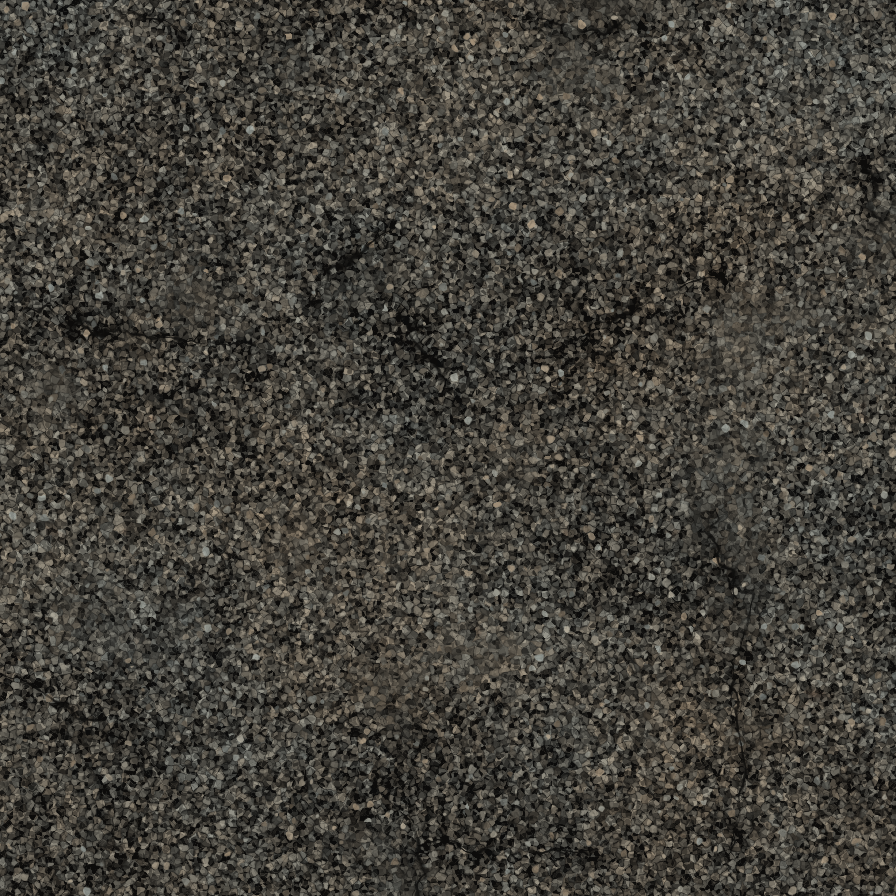
Write a three.js fragment shader that draws this texture.

```glsl
// Weathered dark asphalt: packed gritty stones, pale pebbles, dusty patches and thin cracks.
#define FINE_SCALE 235.0
#define GRIT_SCALE 125.0
#define PEBBLE_SCALE 84.0
#define BASE_TONE 0.288
#define FINE_CONTRAST 0.34
#define GRIT_CONTRAST 0.25
#define GAP_DEPTH 0.10
#define PATCH_CONTRAST 0.13
#define PEBBLE_SHARE 0.17
#define CRACK_WIDTH 0.0034
#define CRACK_GRID vec2(4.0, 3.0)
#define CRACK_COUNT 12

varying vec2 vUv;

vec2 hash2(vec2 p) {
  vec3 q = fract(p.xyx * vec3(0.1031, 0.1030, 0.0973));
  q += dot(q, q.yzx + 33.33);
  return fract((q.xx + q.yz) * q.zy);
}

float gradientNoise(vec2 p) {
  vec2 cell = floor(p), f = p - cell;
  vec2 u = f * f * f * (f * (f * 6.0 - 15.0) + 10.0);
  vec4 corner;
  for (int i = 0; i < 4; i++) {
    vec2 offset = vec2(mod(float(i), 2.0), floor(float(i) / 2.0));
    float angle = 6.2832 * hash2(cell + offset + 57.0).x;
    float value = dot(vec2(cos(angle), sin(angle)), f - offset);
    if (i == 0) corner.x = value;
    else if (i == 1) corner.y = value;
    else if (i == 2) corner.z = value;
    else corner.w = value;
  }
  return mix(mix(corner.x, corner.y, u.x), mix(corner.z, corner.w, u.x), u.y);
}

float fbm(vec2 p) {
  float sum = 0.0, weight = 0.6;
  for (int i = 0; i < 4; i++) {
    sum += weight * gradientNoise(p);
    p = p * 2.03 + 17.3;
    weight *= 0.55;
  }
  return sum;
}

// Cellular stones: x = distance to centre, y = gap to the neighbour, zw = random pair
vec4 stones(vec2 p) {
  vec2 cell = floor(p), f = p - cell, id = cell;
  float nearest = 9.0, second = 9.0;
  for (int y = -1; y <= 1; y++) {
    for (int x = -1; x <= 1; x++) {
      vec2 offset = vec2(float(x), float(y));
      float d = length(offset + hash2(cell + offset) - f);
      if (d < nearest) {
        second = nearest;
        nearest = d;
        id = cell + offset;
      } else second = min(second, d);
    }
  }
  return vec4(nearest, second - nearest, hash2(id + 211.0));
}

// Scattered wandering cracks: x = dark line, y = crumbled surroundings
vec2 cracks(vec2 p) {
  p += 0.045 * vec2(gradientNoise(p * 7.0), gradientNoise(p * 7.0 + 40.0));
  p += 0.012 * vec2(gradientNoise(p * 38.0), gradientNoise(p * 38.0 + 80.0));
  p += 0.004 * vec2(gradientNoise(p * 120.0), gradientNoise(p * 120.0 + 20.0));
  vec2 result = vec2(0.0);
  for (int i = 0; i < CRACK_COUNT; i++) {
    float k = float(i);
    vec2 place = hash2(vec2(k, 7.0)), shape = hash2(vec2(k, 31.0));
    vec2 centre = (vec2(mod(k, CRACK_GRID.x), floor(k / CRACK_GRID.x)) + place) / CRACK_GRID;
    float angle = 1.5708 * mod(k, 2.0) + 0.9 * (shape.x - 0.5);
    float halfLength = mix(0.05, 0.17, shape.y);
    vec2 axis = vec2(cos(angle), sin(angle)), q = p - centre;
    float along = dot(q, axis), across = dot(q, vec2(-axis.y, axis.x));
    float d = length(vec2(max(abs(along) - halfLength, 0.0), across));
    float width = CRACK_WIDTH * (1.0 - 0.6 * smoothstep(0.2, 1.0, abs(along) / halfLength));
    result = max(result, vec2(1.0 - smoothstep(0.2 * width, width, d), exp(-d / 0.013)));
  }
  return result;
}

void main() {
  // Broad variation
  float patches = fbm(vUv * 4.0 + 3.0);
  float wear = gradientNoise(vUv * 3.0 + 12.0);
  float dust = smoothstep(0.08, 0.38, fbm(vUv * 5.5 + 29.0));
  float brown = clamp(0.5 + 1.1 * fbm(vUv * 3.5 + 61.0), 0.0, 1.0);

  // Packed grit with dark gaps
  vec2 p = vUv + 0.0025 * vec2(gradientNoise(vUv * 150.0), gradientNoise(vUv * 150.0 + 9.0));
  vec4 fine = stones(p * FINE_SCALE);
  vec4 grit = stones(p * GRIT_SCALE + 90.0);
  float relief = FINE_CONTRAST * (fine.z - 0.5) * smoothstep(-0.1, 0.25, fine.y)
    + GRIT_CONTRAST * (grit.z - 0.5) * smoothstep(-0.05, 0.2, grit.y)
    - GAP_DEPTH * (1.0 - smoothstep(0.0, 0.32, grit.y));
  float tone = BASE_TONE + relief * mix(1.06, 0.65, dust) + PATCH_CONTRAST * patches;
  float warmth = clamp(0.55 * brown + 0.45 * grit.w, 0.0, 1.0);

  // Pale pebbles, denser where the surface is worn
  vec4 pebble = stones(p * PEBBLE_SCALE + 340.0);
  float share = PEBBLE_SHARE * (1.0 + 1.4 * wear) * (1.0 - 0.6 * dust);
  float radius = mix(0.24, 0.48, pebble.w);
  float cover = step(1.0 - share, pebble.z) * smoothstep(0.0, 0.14, pebble.y)
    * (1.0 - smoothstep(radius - 0.16, radius, pebble.x));
  float pebbleTone = mix(0.33, 0.62, fract(pebble.w * 7.3)) + 0.3 * relief;
  tone = mix(tone, pebbleTone, 0.9 * cover);
  warmth = mix(warmth, fract(pebble.w * 13.7), cover);

  // Cracks, broken up by loose grit
  vec2 crack = cracks(vUv);
  float broken = smoothstep(-0.35, 0.1, gradientNoise(vUv * 32.0 + 5.0));
  tone -= 0.11 * crack.y * broken * (1.0 - 0.7 * cover);
  tone = mix(tone, 0.055, 0.88 * crack.x * mix(0.45, 1.0, broken));

  // Cool grey to warm tan, with rare rust stains
  vec3 tint = mix(vec3(0.965, 1.0, 0.96), vec3(1.09, 0.97, 0.81), warmth);
  float rust = smoothstep(0.36, 0.58, fbm(vUv * 16.0 + 130.0)) * brown;
  tint = mix(tint, vec3(1.28, 0.92, 0.68), 0.7 * rust);
  gl_FragColor = vec4(clamp(max(tone, 0.045) * tint, 0.0, 1.0), 1.0);
}
```
